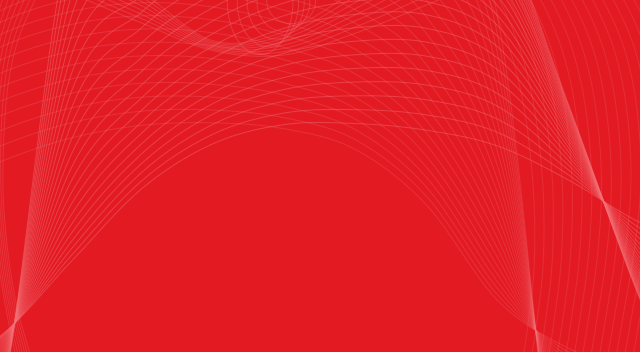
Reproduce this background procedurally as a WebGL 1 fragment shader.

```glsl
precision highp float;
uniform vec2 u_resolution;

const float ASPECT = 1.8156;
const float HALF_WIDTH = 0.0011;
const vec3 RED = vec3(0.89, 0.10, 0.135);
const vec3 PALE = vec3(0.96, 0.52, 0.54);

// Cubic interpolation weights for four knots
vec4 knotWeights(vec4 offset) {
  vec4 t = abs(offset);
  vec4 inner = (1.5 * t - 2.5) * t * t + 1.0;
  vec4 outer = ((-0.5 * t + 2.5) * t - 4.0) * t + 2.0;
  return mix(inner, outer, step(1.0, t)) * step(t, vec4(2.0));
}

// Smooth curve through twelve evenly spaced knots
float spline(float u, vec4 a, vec4 b, vec4 c) {
  vec4 s = u * 9.0 + 1.0 - vec4(0.0, 1.0, 2.0, 3.0);
  return dot(a, knotWeights(s)) + dot(b, knotWeights(s - 4.0))
       + dot(c, knotWeights(s - 8.0));
}

float stroke(float dist, float pixel) {
  return 1.0 - smoothstep(HALF_WIDTH - 0.85 * pixel, HALF_WIDTH + 0.85 * pixel, dist);
}

// Clear share left by curves blended between two boundary splines;
// bunching crowds them to the first (positive) or second (negative) one
float family(vec2 p, float span, float count, float strength, vec2 bunching, float pixel,
             vec4 a0, vec4 b0, vec4 c0, vec4 a1, vec4 b1, vec4 c1) {
  const float STEP = 0.002;
  float u = p.x / span;
  vec2 ends = vec2(spline(u, a0, b0, c0), spline(u, a1, b1, c1));
  vec2 ahead = vec2(spline(u + STEP, a0, b0, c0), spline(u + STEP, a1, b1, c1));
  vec2 slopes = (ahead - ends) / (STEP * span);
  float bunch = mix(bunching.x, bunching.y, u);
  float bunchSlope = (bunching.y - bunching.x) / span;
  float clear = 1.0;
  for (int i = 0; i < 24; i++) {
    float k = float(i) / (count - 1.0);
    if (k > 1.001) break;
    float bow = k * (k - 1.0);
    float blend = k + bunch * bow;
    float slope = mix(slopes.x, slopes.y, blend) + bunchSlope * bow * (ends.y - ends.x);
    float dist = abs(p.y - mix(ends.x, ends.y, blend)) / sqrt(1.0 + slope * slope);
    clear *= 1.0 - strength * stroke(dist, pixel);
  }
  return clear;
}

// Clear share left by overlapping ellipses
float loops(vec2 p, vec2 center, float strength, float pixel) {
  float clear = 1.0;
  for (int i = 0; i < 5; i++) {
    float k = float(i);
    vec2 radius = vec2(0.093 - 0.006 * k, 0.15 - 0.022 * k);
    vec2 q = p - center - vec2(0.022 * (k - 1.0), 0.0);
    float r = length(q / radius);
    float dist = abs(r - 1.0) * r / max(length(q / (radius * radius)), 0.001);
    clear *= 1.0 - strength * stroke(dist, pixel);
  }
  return clear;
}

void main() {
  vec2 p = gl_FragCoord.xy / u_resolution * vec2(ASPECT, 1.0);
  float pixel = 1.0 / u_resolution.y;

  // Main arch, gathering at the far right
  float clear = family(p, ASPECT, 24.0, 0.54, vec2(0.8, -0.75), pixel,
    vec4(-0.06, 0.045, 0.257, 0.465), vec4(0.592, 0.646, 0.649, 0.63),
    vec4(0.585, 0.488, 0.368, 0.292),
    vec4(-0.95, -0.18, 1.2, 1.38), vec4(1.45, 1.495, 1.507, 1.448),
    vec4(1.224, 0.70, 0.15, -0.3));

  // Fainter opposite arch, gathering at the lower right
  clear *= family(p, ASPECT, 24.0, 0.33, vec2(-0.4, 0.85), pixel,
    vec4(0.446, 0.54, 0.608, 0.644), vec4(0.651, 0.634, 0.575, 0.417),
    vec4(0.146, 0.01, -0.06, -0.11),
    vec4(1.09, 1.283, 1.4, 1.472), vec4(1.5, 1.484, 1.46, 1.38),
    vec4(0.95, -0.75, -1.6, -2.2));

  // Hanging bundle and loops at the top
  clear *= family(p, ASPECT, 8.0, 0.42, vec2(0.0), pixel,
    vec4(1.165, 1.106, 1.019, 0.934), vec4(0.856, 0.844, 0.906, 0.986),
    vec4(1.07, 1.15, 1.22, 1.3),
    vec4(1.38, 1.26, 1.12, 1.019), vec4(0.884, 0.91, 1.028, 1.165),
    vec4(1.3, 1.45, 1.6, 1.75));
  clear *= loops(p, vec2(0.76, 0.995), 0.42, pixel);

  // Upright strands on the right
  clear *= family(p.yx, 1.0, 18.0, 0.28, vec2(0.0), pixel,
    vec4(1.462, 1.486, 1.502, 1.514), vec4(1.517, 1.514, 1.505, 1.491),
    vec4(1.469, 1.436, 1.387, 1.321),
    vec4(1.875, 1.894, 1.915, 1.939), vec4(1.962, 1.981, 1.988, 1.983),
    vec4(1.969, 1.939, 1.887, 1.816));

  // Upright strands along the left edge
  clear *= family(p.yx, 1.0, 7.0, 0.34, vec2(0.0), pixel,
    vec4(0.106, 0.083, 0.052, 0.031), vec4(0.017, 0.009, 0.009, 0.014),
    vec4(0.026, 0.052, 0.099, 0.153),
    vec4(0.066, 0.042, 0.019, 0.0), vec4(-0.014, -0.024, -0.033, -0.038),
    vec4(-0.038, -0.024, 0.007, 0.052));

  gl_FragColor = vec4(mix(RED, PALE, 0.8 * (1.0 - clear)), 1.0);
}
```
